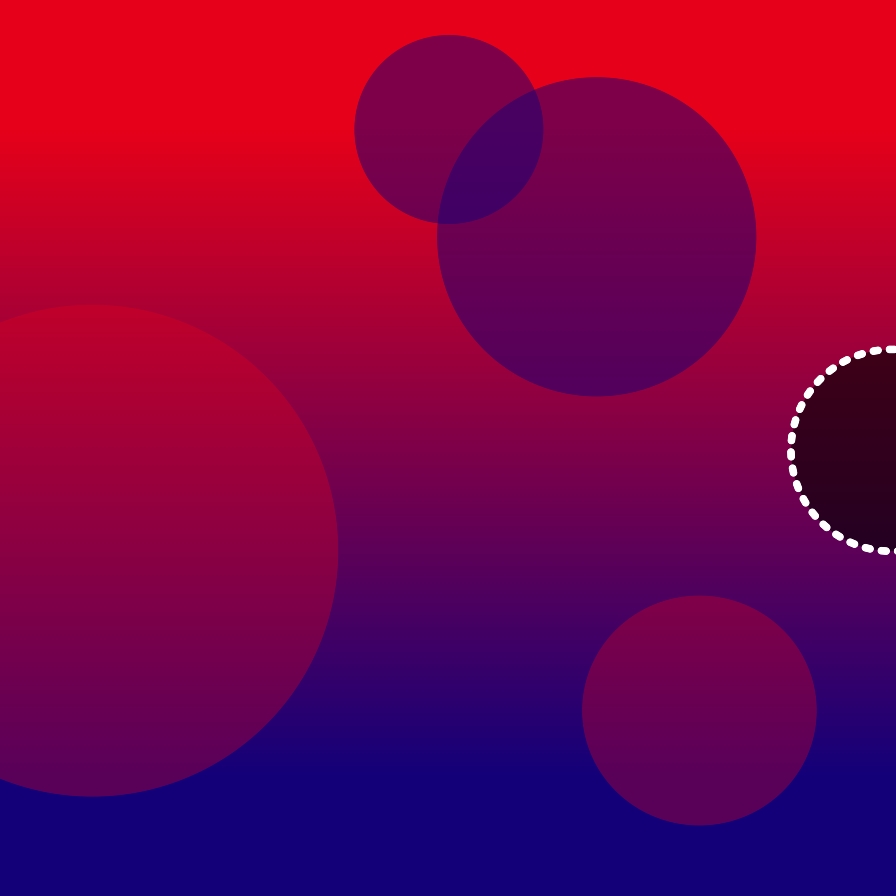
A Shadertoy shader for this background:

```glsl
const vec3 RED = vec3(0.902, 0.0, 0.098);
const vec3 BLUE = vec3(0.075, 0.0, 0.475);
const vec3 BLACK = vec3(0.0);
const vec3 WHITE = vec3(1.0);
const float TAU = 6.2831853;

// Coverage of a shape from its signed distance
float coverage(float dist, float pixel) {
    return 1.0 - smoothstep(-0.5 * pixel, 0.5 * pixel, dist);
}

float ellipseDistance(vec2 p, vec2 center, vec2 radii) {
    return (length((p - center) / radii) - 1.0) * min(radii.x, radii.y);
}

// Ring of round-capped dashes, with one dash centred at the top
float dashedRingDistance(vec2 p, vec2 center, float radius, float count,
                         float halfLength, float thickness) {
    vec2 q = p - center;
    float turn = atan(q.x, q.y) / TAU * count;
    float angle = (fract(turn + 0.5) - 0.5) * TAU / count;
    vec2 local = length(q) * vec2(sin(angle), cos(angle)) - vec2(0.0, radius);
    local.x = max(abs(local.x) - halfLength, 0.0);
    return length(local) - thickness;
}

vec3 paintEllipse(vec3 base, vec2 p, vec2 center, vec2 radii,
                  vec3 tint, float opacity, float pixel) {
    float mask = coverage(ellipseDistance(p, center, radii), pixel);
    return mix(base, tint, opacity * mask);
}

void mainImage(out vec4 fragColor, in vec2 fragCoord) {
    float pixel = 1.0 / iResolution.y;
    vec2 p = fragCoord * pixel;

    // Vertical gradient with flat ends
    vec3 color = mix(BLUE, RED, clamp((p.y - 0.134) / 0.723, 0.0, 1.0));

    // Blue discs over the red half
    color = paintEllipse(color, p, vec2(0.501, 0.8555), vec2(0.1055), BLUE, 0.5, pixel);
    color = paintEllipse(color, p, vec2(0.666, 0.7357), vec2(0.1782), BLUE, 0.5, pixel);

    // Red discs over the blue half
    color = paintEllipse(color, p, vec2(0.103, 0.3854), vec2(0.2745), RED, 0.33, pixel);
    color = paintEllipse(color, p, vec2(0.7806, 0.207), vec2(0.1309, 0.1283), RED, 0.33, pixel);

    // Dark disc with a dashed outline
    vec2 darkCenter = vec2(0.9954, 0.4974);
    float darkRadius = 0.1126;
    color = paintEllipse(color, p, darkCenter, vec2(darkRadius), BLACK, 0.61, pixel);
    float dashes = dashedRingDistance(p, darkCenter, darkRadius, 39.0, 0.0026, 0.0043);
    color = mix(color, WHITE, coverage(dashes, pixel));

    fragColor = vec4(color, 1.0);
}
```
